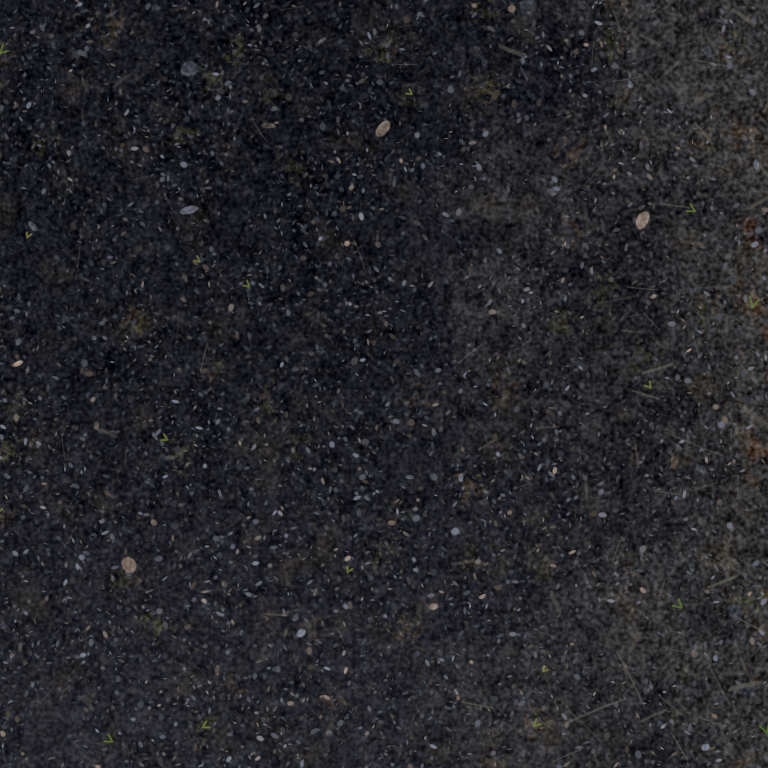
Write a Shadertoy shader that draws this texture.

```glsl
// Dark damp soil strewn with pale grit, pebbles, straw, leaf scraps and tiny sprouts.
#define SOFTNESS 0.0013
#define MOTTLE 0.15
#define PATCHES 0.075
#define GRIT_SIZE 0.0044
#define GRIT_AMOUNT 0.66
#define STRAW_AMOUNT 0.55
#define DARK_SOIL vec3(0.086, 0.090, 0.114)
#define DUSTY_SOIL vec3(0.138, 0.141, 0.162)
#define DRY_SOIL vec3(0.192, 0.188, 0.190)
#define COOL_STONE vec3(0.34, 0.355, 0.395)
#define WARM_STONE vec3(0.44, 0.39, 0.35)

const float PI = 3.14159;

vec3 hash3(vec2 p) {
    vec3 q = fract(p.xyx * vec3(0.1031, 0.1030, 0.0973));
    q += dot(q, q.yxz + 33.33);
    return fract((q.xxy + q.yzz) * q.zyx);
}

float gradientNoise(vec2 p) {
    vec2 i = floor(p), f = p - i;
    vec2 u = f * f * f * (f * (f * 6.0 - 15.0) + 10.0);
    vec4 corner;
    for (int k = 0; k < 4; k++) {
        vec2 o = vec2(k & 1, k >> 1);
        float angle = 2.0 * PI * hash3(i + o + 200.0).x;
        corner[k] = dot(vec2(cos(angle), sin(angle)), f - o);
    }
    return mix(mix(corner.x, corner.y, u.x), mix(corner.z, corner.w, u.x), u.y);
}

float fbm(vec2 p) {
    float sum = 0.0, amplitude = 0.6;
    for (int k = 0; k < 4; k++) {
        sum += amplitude * gradientNoise(p);
        p = mat2(1.6, 1.2, -1.2, 1.6) * p + 7.3;
        amplitude *= 0.6;
    }
    return sum;
}

vec2 rotate(vec2 p, float angle) {
    float c = cos(angle), s = sin(angle);
    return vec2(c * p.x + s * p.y, c * p.y - s * p.x);
}

float fill(float d, float soft) { return 1.0 - smoothstep(-soft, soft, d); }

float segment(vec2 p, vec2 tip) {
    return length(p - tip * clamp(dot(p, tip) / dot(tip, tip), 0.0, 1.0));
}

// Scattered rounded to splinter-like stones: colour in rgb, coverage in a.
vec4 stones(vec2 uv, float cells, float size, float amount, float rightBias, float seed) {
    vec4 layer = vec4(0.0);
    vec2 home = floor(uv * cells);
    for (int k = 0; k < 9; k++) {
        vec2 cell = home + vec2(k % 3 - 1, k / 3 - 1);
        vec3 a = hash3(cell + seed), b = hash3(cell + seed + 71.7);
        vec2 p = rotate(uv - (cell + a.xy) / cells, PI * b.x);
        p.y = p.y * mix(1.1, 2.6, b.z) + 25.0 * (a.x - 0.5) * p.x * p.x;
        float d = length(p) - size * mix(0.5, 1.25, b.y * b.y);
        float chance = amount * (1.0 + rightBias * smoothstep(0.65, 1.0, cell.x / cells));
        float cover = fill(d, SOFTNESS * 1.4) * step(a.z, chance);
        float light = fract(b.z * 17.0 + a.x * 5.0);
        vec3 tone = mix(COOL_STONE, WARM_STONE, smoothstep(0.6, 0.95, fract(b.y * 23.0)));
        if (cover > layer.a) layer = vec4(tone * mix(0.6, 1.5, light * light), cover);
    }
    return layer;
}

// Thin bent stalks, mostly toward the dry right side.
float straw(vec2 uv, float cells, float seed) {
    float cover = 0.0;
    vec2 home = floor(uv * cells);
    for (int k = 0; k < 9; k++) {
        vec2 cell = home + vec2(k % 3 - 1, k / 3 - 1);
        vec3 a = hash3(cell + seed), b = hash3(cell + seed + 31.3);
        vec2 p = rotate(uv - (cell + a.xy) / cells, 2.0 * PI * b.x);
        float reach = mix(0.3, 0.85, b.y) / cells;
        p.y += (b.z - 0.5) * 5.0 * p.x * p.x;
        float d = segment(p, vec2(reach, 0.0)) - mix(0.0006, 0.0030, b.z * b.z * b.z);
        float chance = STRAW_AMOUNT * mix(0.08, 1.4, smoothstep(0.5, 0.95, cell.x / cells));
        cover = max(cover, fill(d, SOFTNESS) * step(a.z, chance) * mix(0.25, 0.8, b.y));
    }
    return cover;
}

// Ragged leaf scraps in x, V-shaped seedlings in y, seedling tint in z.
vec3 plants(vec2 uv, float cells) {
    vec3 result = vec3(0.0);
    vec2 home = floor(uv * cells);
    float ragged = fbm(uv * 85.0);
    for (int k = 0; k < 9; k++) {
        vec2 cell = home + vec2(k % 3 - 1, k / 3 - 1);
        vec3 a = hash3(cell + 411.0), b = hash3(cell + 507.0);
        vec2 p = uv - (cell + a.xy) / cells;
        float scrap = fill(length(p) - 0.010 - 0.06 * ragged, 0.007);
        result.x = max(result.x, scrap * step(a.z, 0.32) * mix(0.25, 0.8, b.y));
        vec2 q = rotate(p, (b.x - 0.5) * 2.5);
        q.x = abs(q.x);
        float d = segment(q, vec2(0.005, 0.009) * mix(0.6, 1.2, b.y)) - 0.0012;
        float sprout = fill(d, SOFTNESS) * step(b.z, 0.09);
        if (sprout > result.y) result.yz = vec2(sprout, b.y);
    }
    return result;
}

void mainImage(out vec4 fragColor, in vec2 fragCoord) {
    vec2 uv = fragCoord / iResolution.xy;

    // Soil: dark upper left, dusty foot, dry right edge.
    float broad = fbm(uv * 4.0);
    float clumps = fbm(uv * 24.0 + 60.0);
    float dry = smoothstep(0.55, 1.05, uv.x + 0.35 * broad + 0.12 * clumps);
    float dusty = smoothstep(0.7, 0.0, uv.y + 0.3 * broad);
    vec3 color = mix(mix(DARK_SOIL, DUSTY_SOIL, dusty), DRY_SOIL, dry);
    float crumbs = fbm(uv * 66.0) + 0.8 * gradientNoise(uv * 175.0);
    color += MOTTLE * mix(0.8, 1.35, dry) * crumbs + PATCHES * (0.6 * broad + clumps);

    // Brown stains and leaf litter.
    float stain = smoothstep(0.08, 0.45, fbm(uv * 13.0 + 40.0));
    color += stain * vec3(0.045, 0.032, 0.008);
    float litter = smoothstep(0.92, 1.0, uv.x) * smoothstep(0.1, 0.4, fbm(uv * 20.0 + 9.0));
    color = mix(color, vec3(0.36, 0.24, 0.16) + 0.3 * crumbs, 0.55 * litter);
    vec3 plant = plants(uv, 13.0);
    vec3 scrapColor = mix(vec3(0.28, 0.27, 0.17), vec3(0.32, 0.26, 0.20), step(0.0, broad));
    color = mix(color, scrapColor + 0.25 * crumbs, 0.7 * plant.x);

    // Grit from fine to coarse, thinning out in the darker patches.
    float show = smoothstep(-0.3, 0.2, fbm(uv * 8.0 + 20.0) + 0.2 * dusty);
    vec4 dust = stones(uv, 110.0, GRIT_SIZE * 0.7, GRIT_AMOUNT, 0.0, 13.0);
    vec4 grit = stones(uv, 64.0, GRIT_SIZE, GRIT_AMOUNT, 0.1, 151.0);
    vec4 pebble = stones(uv, 19.0, 0.0105, 0.08, 3.0, 307.0);
    color = mix(color, dust.rgb * 0.85, dust.a * mix(0.25, 0.75, show));
    color = mix(color, grit.rgb, grit.a * mix(0.35, 0.9, show));
    color = mix(color, pebble.rgb * 1.1 + 0.2 * crumbs, pebble.a * 0.85);

    // Straw and fresh seedlings on top.
    float stalks = max(straw(uv, 9.0, 611.0), straw(uv, 21.0, 733.0));
    color = mix(color, vec3(0.40, 0.38, 0.34), 0.8 * stalks);
    color = mix(color, mix(vec3(0.55, 0.53, 0.26), vec3(0.36, 0.50, 0.20), plant.z), 0.8 * plant.y);

    fragColor = vec4(clamp(color, 0.0, 1.0), 1.0);
}
```
